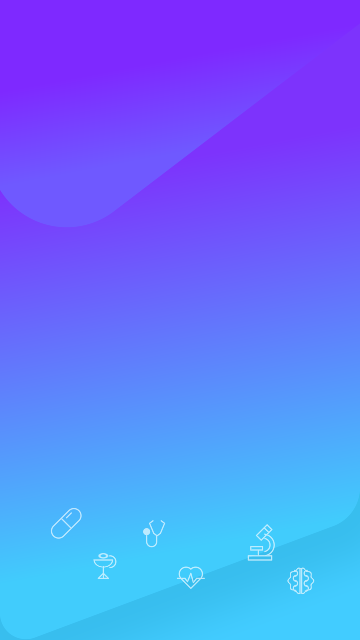
Reproduce this background procedurally as a Shadertoy shader.

```glsl
// Violet to cyan slanted gradient with rounded panels and a row of thin medical icons.
#define CANVAS vec2(432.0, 768.0)
#define SLANT 0.19
#define STROKE 0.75
#define ICON_ALPHA 0.75
#define VIOLET vec3(0.49, 0.20, 0.99)
#define CYAN vec3(0.255, 0.80, 0.99)
#define PANEL_TOP vec3(0.495, 0.16, 1.0)
#define PANEL_LOW vec3(0.435, 0.35, 1.0)
#define FLOOR_EDGE vec3(0.22, 0.745, 0.935)
#define FLOOR_DEEP vec3(0.26, 0.80, 1.0)
#define ICON_COLOR vec3(0.90, 0.97, 1.0)

float segment(vec2 p, vec2 a, vec2 b) {
    vec2 ab = b - a;
    return length(p - a - ab * clamp(dot(p - a, ab) / dot(ab, ab), 0.0, 1.0));
}

float boxLine(vec2 p, vec2 halfSize) {
    vec2 d = abs(p) - halfSize;
    return abs(length(max(d, 0.0)) + min(max(d.x, d.y), 0.0));
}

vec2 turn45(vec2 p) {
    return vec2(p.x + p.y, p.y - p.x) * 0.7071;
}

// Half plane with one end rounded; side is +1 for the left end, -1 for the right
float roundedCorner(vec2 p, vec2 center, vec2 normal, float radius, float side) {
    vec2 q = p - center;
    float along = dot(q, vec2(-normal.y, normal.x)) * side;
    float bend = q.y < 0.0 ? length(q) : -side * q.x;
    return (along > 0.0 ? dot(q, normal) : bend) - radius;
}

// Icons: distance to their lines
float pill(vec2 p) {
    p = turn45(p);
    float d = abs(segment(p, vec2(-13, 0), vec2(13, 0)) - 8.5);
    d = min(d, segment(p, vec2(0, -8), vec2(0, 8)));
    return min(d, segment(p, vec2(5, 4.5), vec2(13, 4.5)));
}

float bowlAndSnake(vec2 p) {
    vec2 v = vec2(p.x + 2.0, (p.y - 8.0) * 1.3);
    float d = max(abs(length(v) - 11.0), v.y);
    d = min(d, segment(p, vec2(-13, 8), vec2(9, 8)));
    d = min(d, segment(p, vec2(-2, 0), vec2(-2, -13)));
    d = min(d, segment(p, vec2(-8, -14), vec2(4, -14)));
    d = min(d, segment(vec2(abs(p.x + 2.0), p.y), vec2(0, -8), vec2(6, -14)));
    d = min(d, abs(length((p - vec2(-2, 13)) * vec2(0.55, 1)) - 2.5));
    return min(d, max(abs(length(p - vec2(6, 6)) - 7.0), 6.0 - p.x));
}

float stethoscope(vec2 p) {
    float d = max(length(p - vec2(-9, 2)) - 3.5, 0.0);
    vec2 v = p - vec2(-3, -10);
    d = min(d, max(abs(length(vec2(v.x, min(v.y, 0.0))) - 6.0), v.y - 7.0));
    vec2 m = vec2(abs(p.x - 3.5), p.y);
    d = min(d, segment(m, vec2(0, -3), vec2(4, 0)));
    d = min(d, segment(m, vec2(4, 0), vec2(9, 12)));
    return min(d, segment(m, vec2(9, 12), vec2(5, 15)));
}

float heartbeat(vec2 p) {
    vec2 h = vec2(abs(p.x), p.y + 12.0) / 23.0;
    vec2 fold = h - 0.5 * max(h.x + h.y, 0.0);
    float heart = h.x + h.y > 1.0 ? abs(length(h - vec2(0.25, 0.75)) - 0.3536)
                                  : min(length(h - vec2(0, 1)), length(fold));
    float d = min(heart * 23.0, segment(vec2(abs(p.x), p.y), vec2(7, 0), vec2(16, 0)));
    d = min(d, segment(p, vec2(-7, 0), vec2(-4, -4)));
    d = min(d, segment(p, vec2(-4, -4), vec2(0, 6)));
    d = min(d, segment(p, vec2(0, 6), vec2(3, -5)));
    return min(d, segment(p, vec2(3, -5), vec2(7, 0)));
}

float microscope(vec2 p) {
    float d = boxLine(p - vec2(-1, -18.5), vec2(14, 2.5));
    d = min(d, boxLine(p - vec2(-5, -7), vec2(7, 2)));
    d = min(d, segment(p, vec2(-3, -9), vec2(-3, -16)));
    float arm = abs(abs(length(p - vec2(3, -3)) - 10.5) - 2.5);
    d = min(d, max(arm, 5.0 - p.x));
    vec2 tube = turn45(p - vec2(4, 12));
    d = min(d, boxLine(tube, vec2(9, 4)));
    return min(d, segment(tube, vec2(4, -4), vec2(4, 4)));
}

float brain(vec2 p) {
    p.x = abs(p.x);
    float lobes = 14.3 + 1.1 * cos(9.0 * atan(p.y, p.x));
    float d = min(abs(length(p) - lobes), segment(p, vec2(1, -14), vec2(1, 14)));
    for (int i = 0; i < 4; i++) {
        float side = mod(float(i), 2.0) * 2.0 - 1.0;
        vec2 q = p - vec2(6.5 + side, -9.0 + 6.0 * float(i));
        d = min(d, max(abs(length(q) - 3.5), side * q.x));
    }
    return d;
}

void mainImage(out vec4 fragColor, in vec2 fragCoord) {
    vec2 p = fragCoord / iResolution.xy * CANVAS;
    float pixel = CANVAS.x / iResolution.x;
    float height = p.y - SLANT * p.x;
    vec3 color = mix(CYAN, VIOLET, clamp((height - 66.0) / 470.0, 0.0, 1.0));

    // Upper panel
    float panel = roundedCorner(p, vec2(80, 589), vec2(0.607, -0.795), 93.7, 1.0);
    vec3 panelColor = mix(PANEL_LOW, PANEL_TOP, clamp((height - 543.0) / 115.0, 0.0, 1.0));
    color = mix(color, panelColor, smoothstep(0.5, -0.5, panel / pixel));

    // Lower panel
    vec2 slope = vec2(0.35, -0.937);
    float below = max(roundedCorner(p, vec2(31, 32), slope, 31.0, 1.0),
                      roundedCorner(p, vec2(382.5, 183), slope, 49.5, -1.0));
    vec3 floorColor = mix(FLOOR_EDGE, FLOOR_DEEP, smoothstep(5.0, 90.0, below));
    color = mix(color, floorColor, smoothstep(-0.5, 0.5, below / pixel));

    // Icons
    float line = min(pill(p - vec2(79.5, 140)), bowlAndSnake(p - vec2(126, 88)));
    line = min(line, min(stethoscope(p - vec2(185, 128)), heartbeat(p - vec2(229, 74))));
    line = min(line, min(microscope(p - vec2(313, 117)), brain(p - vec2(361, 71))));
    float ink = smoothstep(0.5, -0.5, (line - STROKE) / pixel);
    fragColor = vec4(mix(color, ICON_COLOR, ink * ICON_ALPHA), 1.0);
}
```
